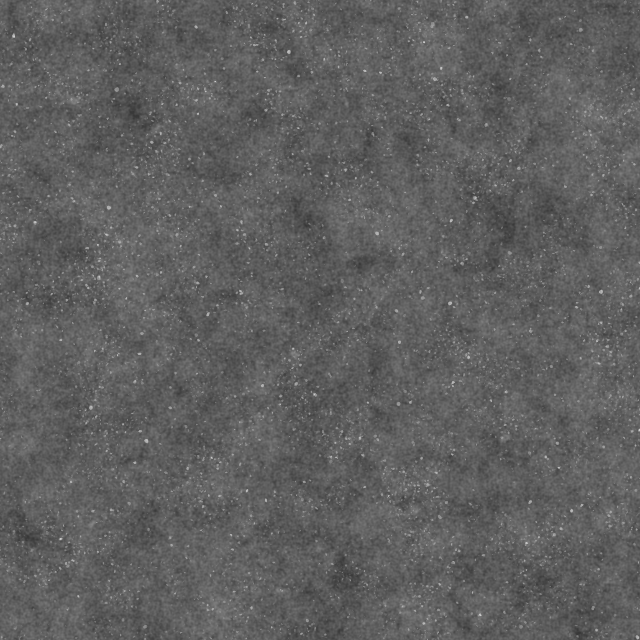
Give the GLSL for this texture, as a WebGL 1 fragment shader.

```glsl
precision highp float;
// Dark grey worn stone: cloudy mottling, fine grain and clustered pale specks.
uniform vec2 u_resolution;

vec4 hash4(vec2 p) {
  vec4 q = fract(p.xyxy * vec4(0.1031, 0.1030, 0.0973, 0.1099));
  q += dot(q, q.wzxy + 33.33);
  return fract((q.xxyz + q.yzzw) * q.zywx);
}

vec2 gradient(vec2 cell) {
  float angle = 6.2832 * hash4(cell).x;
  return vec2(cos(angle), sin(angle));
}

float gradientNoise(vec2 p) {
  vec2 i = floor(p), f = fract(p);
  vec2 w = f * f * f * (f * (f * 6.0 - 15.0) + 10.0);
  vec2 e = vec2(1.0, 0.0);
  float low = mix(dot(gradient(i), f), dot(gradient(i + e.xy), f - e.xy), w.x);
  float high = mix(dot(gradient(i + e.yx), f - e.yx), dot(gradient(i + e.xx), f - e.xx), w.x);
  return mix(low, high, w.y);
}

// Octaves fade slowly, so that the surface stays rough at small sizes.
float mottling(vec2 uv) {
  float sum = 0.0, amplitude = 1.0;
  vec2 p = uv * 7.0;
  for (int i = 0; i < 6; i++) {
    sum += amplitude * gradientNoise(p);
    p = mat2(1.6, 1.2, -1.2, 1.6) * p + 17.3;
    amplitude *= 0.95;
  }
  return sum;
}

// Scattered oval specks; radius and blur are in units of the canvas.
float specks(vec2 uv, float cells, float density, float radius, float blur) {
  vec2 p = uv * cells, cell = floor(p);
  float cover = 0.0;
  for (int y = -1; y <= 1; y++) {
    for (int x = -1; x <= 1; x++) {
      vec2 id = cell + vec2(float(x), float(y));
      vec4 rnd = hash4(id + cells * 3.7);
      vec4 look = hash4(id + cells * 5.1 + 41.0);
      vec2 axis = vec2(cos(6.2832 * look.x), sin(6.2832 * look.x));
      vec2 d = (p - id - rnd.xy) / cells;
      d = vec2(dot(d, axis), dot(d, vec2(-axis.y, axis.x)) * mix(1.0, 1.6, look.y));
      float size = radius * mix(0.55, 1.15, rnd.z);
      float dotShape = 1.0 - smoothstep(max(size - blur, 0.0), size + blur, length(d));
      cover = max(cover, dotShape * step(rnd.w, density) * mix(0.3, 1.0, look.z));
    }
  }
  return cover;
}

void main() {
  float side = min(u_resolution.x, u_resolution.y);
  vec2 uv = gl_FragCoord.xy / side + 2.0;
  float pixel = 0.7 / side;

  // Cloudy base with small, scattered darker stains
  float grey = 0.368 + 0.058 * mottling(uv);
  float stain = gradientNoise(uv * 16.0 + 5.0) + 0.6 * gradientNoise(uv * 42.0 + 9.0);
  grey -= 0.05 * smoothstep(0.22, 0.6, stain);

  // Soft pale smudges with ragged edges
  vec2 warp = vec2(gradientNoise(uv * 70.0), gradientNoise(uv * 70.0 + 31.0));
  vec2 ragged = uv + 0.010 * warp;
  grey += 0.13 * specks(ragged, 11.0, 0.13, 0.007, 0.006);

  // Fine grain
  grey += 0.065 * gradientNoise(uv * 150.0 + 3.0) + 0.06 * gradientNoise(uv * 250.0);

  // Pale specks, gathered in clusters, slightly uneven in outline
  float cluster = gradientNoise(uv * 10.0 + 61.0) + 0.9 * gradientNoise(uv * 25.0 + 23.0);
  float crowd = mix(0.25, 2.8, smoothstep(-0.25, 0.6, cluster));
  vec2 uneven = uv + 0.0012 * vec2(gradientNoise(uv * 210.0 + 7.0), gradientNoise(uv * 210.0 + 53.0));
  grey += 0.10 * specks(uneven, 200.0, 0.22 * crowd, 0.0016, pixel);
  grey += 0.23 * specks(uneven, 150.0, 0.13 * crowd, 0.0018, pixel);
  grey += 0.30 * specks(uneven, 85.0, 0.09 * crowd, 0.0023, pixel);
  grey += 0.36 * specks(uneven, 36.0, 0.09, 0.0031, pixel);

  gl_FragColor = vec4(vec3(clamp(grey, 0.22, 0.80)), 1.0);
}
```
